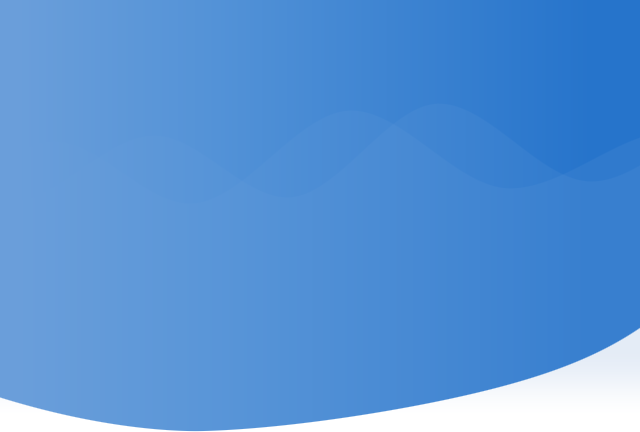
This background is drawn by a WebGL 2 fragment shader. Its source:

```glsl
#version 300 es
precision highp float;
// Blue sweep with two translucent waves above a curved white lower edge.

uniform vec2 u_resolution;
out vec4 fragColor;

// Smooth height curve through a row of crests and troughs.
float waveHeight(float x, vec2 turn[6]) {
    float height = turn[0].y;
    for (int i = 0; i < 5; i++) {
        height += (turn[i + 1].y - turn[i].y) * smoothstep(turn[i].x, turn[i + 1].x, x);
    }
    return height;
}

// Lower rim: a shallow bowl with a steeper rise on the right.
float rimHeight(float x) {
    float left = max(0.306 - x, 0.0) / 0.306;
    float right = max(x - 0.306, 0.0) / 0.694;
    return 0.002 + 0.078 * pow(left, 1.8) + 0.18 * pow(right, 1.6) + 0.059 * pow(right, 7.0);
}

// Antialiased coverage of the region where d is negative.
float coverage(float d) {
    return clamp(0.5 - d / max(fwidth(d), 1e-5), 0.0, 1.0);
}

void main() {
    vec2 uv = gl_FragCoord.xy / u_resolution;

    // Horizontal blue gradient
    vec3 paleBlue = vec3(0.415, 0.620, 0.855);
    vec3 midBlue = vec3(0.325, 0.573, 0.843);
    vec3 deepBlue = vec3(0.150, 0.455, 0.796);
    vec3 color = mix(paleBlue, midBlue, smoothstep(-0.08, 0.42, uv.x));
    color = mix(paleBlue, midBlue, clamp((uv.x - 0.03) / 0.31, 0.0, 1.0));
    color = mix(color, deepBlue, clamp((uv.x - 0.34) / 0.58, 0.0, 1.0));

    // Two overlapping translucent waves
    float waveA = waveHeight(uv.x, vec2[6](
        vec2(-0.13, 0.53), vec2(0.085, 0.672), vec2(0.297, 0.529),
        vec2(0.549, 0.744), vec2(0.797, 0.564), vec2(1.055, 0.697)));
    float waveB = waveHeight(uv.x, vec2[6](
        vec2(0.013, 0.531), vec2(0.241, 0.686), vec2(0.449, 0.543),
        vec2(0.686, 0.760), vec2(0.924, 0.580), vec2(1.172, 0.746)));
    color = mix(color, paleBlue, 0.14 * coverage(uv.y - waveA));
    color = mix(color, paleBlue, 0.14 * coverage(uv.y - waveB));

    // White base with a faint blue shade at its upper right
    vec3 base = mix(vec3(1.0), vec3(0.895, 0.925, 0.965), smoothstep(0.03, 0.19, uv.y));
    color = mix(color, base, coverage(uv.y - rimHeight(uv.x)));

    fragColor = vec4(color, 1.0);
}
```
